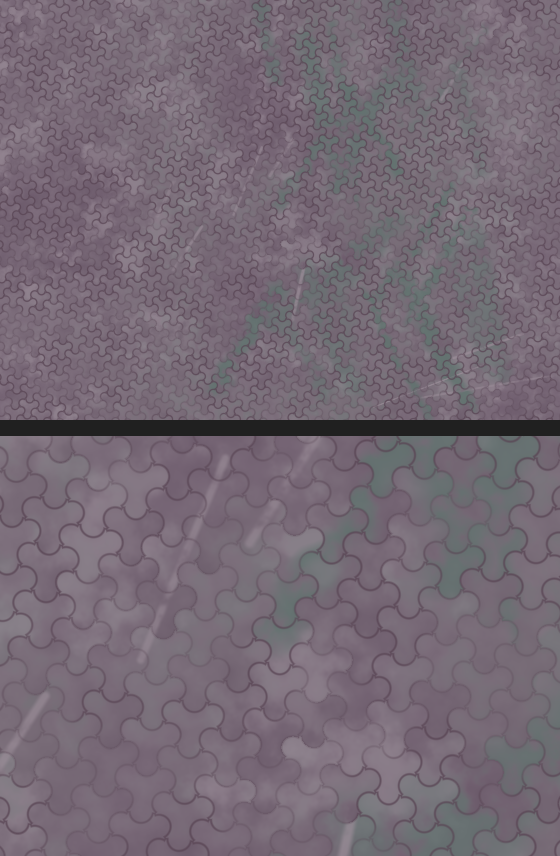
Top, the full canvas; bottom, a detail of the centre.
Write a Shadertoy shader that draws this texture.

```glsl
const float ROWS = 27.0;          // tile spacings from bottom to top
const float TILT = -0.11;         // turn of the paving, in radians
const float LOBE_CENTRE = 0.47;   // in tile spacings
const float LOBE_RADIUS = 0.25;
const float SEAM_HALF = 0.022;

const vec3 MAUVE_DARK = vec3(0.442, 0.372, 0.438);
const vec3 MAUVE = vec3(0.515, 0.455, 0.508);
const vec3 GREY = vec3(0.482, 0.455, 0.482);
const vec3 PALE = vec3(0.610, 0.555, 0.600);
const vec3 GREEN = vec3(0.370, 0.450, 0.430);
const vec3 SEAM = vec3(0.350, 0.270, 0.330);

float hash(vec2 p) {
    vec3 q = fract(vec3(p.xyx) * 0.1031);
    q += dot(q, q.yzx + 33.33);
    return fract((q.x + q.y) * q.z);
}

float noise(vec2 p) {
    vec2 i = floor(p), f = fract(p);
    f = f * f * (3.0 - 2.0 * f);
    vec2 e = vec2(1.0, 0.0);
    return mix(mix(hash(i), hash(i + e), f.x),
               mix(hash(i + e.yx), hash(i + e.xx), f.x), f.y);
}

float fbm(vec2 p) {
    float sum = 0.0, amp = 0.5;
    for (int i = 0; i < 4; i++) {
        sum += amp * noise(p);
        p = mat2(1.6, 1.2, -1.2, 1.6) * p + 17.3;
        amp *= 0.5;
    }
    return sum / 0.9375;
}

vec2 direction(float angle) {
    return vec2(cos(angle), sin(angle));
}

vec2 turn(vec2 p, float angle) {
    vec2 d = direction(angle);
    return vec2(d.x * p.x - d.y * p.y, d.y * p.x + d.x * p.y);
}

// Nearest centre of a hexagonal lattice with unit spacing
vec2 hexCentre(vec2 p) {
    vec2 period = vec2(1.7320508, 1.0);
    vec2 a = round(p / period) * period;
    vec2 b = (floor(p / period) + 0.5) * period;
    return distance(p, a) < distance(p, b) ? a : b;
}

// Three-lobed interlocking tile: xy = centre, z = distance to the seam
vec3 lobedTile(vec2 p) {
    vec2 centre = hexCentre(p), q = p - centre, owner = centre;
    float seam = 1.0;
    for (int k = 0; k < 3; k++) {
        vec2 dir = direction(radians(30.0 + 120.0 * float(k)));
        float own = length(q - LOBE_CENTRE * dir) - LOBE_RADIUS;
        float other = length(q + (1.0 - LOBE_CENTRE) * dir) - LOBE_RADIUS;
        float along = dot(q, dir);
        seam = min(seam, max(0.5 - along, -own));
        seam = min(seam, max(0.5 + along, -other));
        seam = min(seam, abs(other));
        if (other < 0.0) owner = centre - dir;
    }
    return vec3(owner, seam);
}

// Scattered straight strokes inside the box lo..hi
float strokes(vec2 p, vec2 lo, vec2 hi, float angle, float reach, float width,
              int count, float seed) {
    float cover = 0.0;
    for (int i = 0; i < count; i++) {
        vec2 id = vec2(float(i) * 7.0 + 1.0, seed);
        vec2 mid = mix(lo, hi, vec2(hash(id), hash(id + 31.7)));
        vec2 dir = direction(angle + 0.5 * (hash(id + 57.1) - 0.5));
        float halfLength = reach * (0.4 + 0.6 * hash(id + 83.9));
        vec2 q = p - mid;
        float t = clamp(dot(q, dir), -halfLength, halfLength);
        float w = width * (0.5 + hash(id + 11.3));
        float line = 1.0 - smoothstep(0.2 * w, w, length(q - dir * t));
        cover = max(cover, line * (0.5 + 0.5 * hash(id + 71.3)));
    }
    return cover;
}

void mainImage(out vec4 fragColor, in vec2 fragCoord) {
    vec2 uv = fragCoord / iResolution.y;
    float pixel = ROWS / iResolution.y;
    vec2 p = turn(uv * ROWS, -TILT);
    p += 0.08 * (vec2(noise(p * 0.7), noise(p * 0.7 + 40.0)) - 0.5);
    vec3 tile = lobedTile(p);
    vec2 id = round(tile.xy * vec2(1.1547005, 2.0));
    float tone = hash(id + 200.0);

    // Stains partly follow the tile they lie on
    vec2 stainPos = turn(mix(p, tile.xy, 0.35), TILT) / ROWS;
    float cloud = fbm(stainPos * vec2(5.0, 4.0) + 3.0);
    float mottle = fbm(uv * 48.0 + tone * 9.0);

    // Weathered mauve base
    vec3 color = mix(MAUVE_DARK, MAUVE, smoothstep(0.15, 0.8, 0.5 * cloud + 0.5 * mottle));
    float greying = exp(-4.0 * pow(uv.x - 0.82, 2.0)) * smoothstep(0.25, 0.75, cloud);
    color = mix(color, GREY, 0.6 * greying);
    color += 0.035 * (tone - 0.5) + 0.014 * dot(p - tile.xy, vec2(-0.4, 0.9));
    float bleach = smoothstep(0.5, 0.8, fbm(uv * 13.0 + 60.0) + 0.5 * (mottle - 0.5));
    color = mix(color, PALE, 0.6 * bleach * (0.4 + 0.6 * tone));

    // Green streaks with ragged edges and a faint haze
    vec2 ragged = stainPos + 0.03 * (vec2(fbm(uv * 16.0), fbm(uv * 16.0 + 90.0)) - 0.5);
    float green = strokes(ragged, vec2(0.42, 0.1), vec2(1.2, 0.95), 1.95, 0.22, 0.032, 13, 5.0);
    green = max(green, strokes(ragged, vec2(0.5, 0.15), vec2(1.1, 0.9), 0.85, 0.17, 0.03, 9, 23.0));
    green *= smoothstep(0.2, 0.6, mottle + 0.3 * (tone - 0.4));
    float haze = 0.35 * greying * smoothstep(0.45, 0.75, mottle + 0.2 * (tone - 0.5));
    color = mix(color, GREEN, max(0.85 * green, haze));

    // Fine pale scratches
    float scratch = strokes(uv, vec2(0.2, 0.1), vec2(1.1, 0.95), 1.22, 0.09, 0.005, 6, 41.0);
    scratch = max(scratch, strokes(uv, vec2(0.6, 0.02), vec2(1.2, 0.2), 0.25, 0.18, 0.005, 3, 67.0));
    color = mix(color, PALE, 0.75 * scratch * smoothstep(0.25, 0.6, mottle));

    // Joints: thin faint line of varying depth, with a soft shade beside it
    float joint = 1.0 - smoothstep(0.0, SEAM_HALF + pixel, tile.z);
    float depth = mix(0.25, 0.75, smoothstep(0.25, 0.75, noise(p * 0.8 + 15.0)));
    color *= 1.0 - 0.03 * exp(-tile.z * 12.0);
    color = mix(color, SEAM, joint * depth);

    fragColor = vec4(color, 1.0);
}
```
